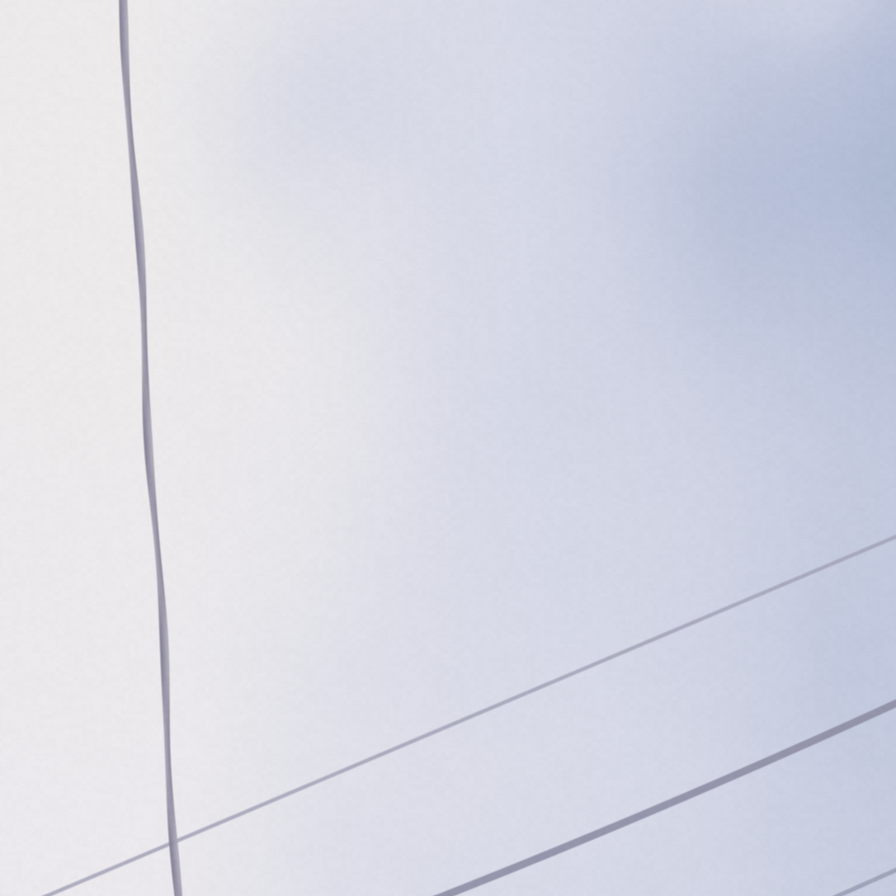
Give the GLSL for this texture, as a Shadertoy shader.

```glsl
// A pale overcast sky crossed by a few thin cables.
// A diagonal-free ramp plus soft elliptical clouds and value noise sets the sky
// shade; the cables are smoothed distances to gently bent lines.

float hash(vec2 p) {
    return fract(sin(dot(p, vec2(127.1, 311.7))) * 43758.5453);
}

float valueNoise(vec2 p) {
    vec2 cell = floor(p), f = fract(p);
    f = f * f * (3.0 - 2.0 * f);
    return mix(mix(hash(cell), hash(cell + vec2(1, 0)), f.x),
               mix(hash(cell + vec2(0, 1)), hash(cell + vec2(1, 1)), f.x), f.y);
}

float fbm(vec2 p) {
    float sum = 0.0, amp = 0.5;
    for (int i = 0; i < 5; i++) {
        sum += amp * valueNoise(p);
        p = mat2(1.6, 1.2, -1.2, 1.6) * p + 3.7;
        amp *= 0.5;
    }
    return sum;
}

// Soft elliptical patch, 1 at its centre
float patchAt(vec2 p, vec2 centre, vec2 radius) {
    vec2 d = (p - centre) / radius;
    return exp(-dot(d, d));
}

// Shade 0 is bright haze, 1 is the deepest blue-grey
vec3 skyColor(float shade) {
    vec3 c = mix(vec3(0.92, 0.912, 0.927), vec3(0.84, 0.85, 0.905), smoothstep(0.0, 0.34, shade));
    c = mix(c, vec3(0.76, 0.785, 0.868), clamp((shade - 0.33) / 0.33, 0.0, 1.0));
    return mix(c, vec3(0.66, 0.712, 0.815), clamp((shade - 0.66) / 0.34, 0.0, 1.0));
}

float skyShade(vec2 p) {
    vec2 q = p + 0.07 * (vec2(fbm(p * 4.0), fbm(p * 4.0 + 9.0)) - 0.5);
    float shade = 0.62 * max(q.x - 0.12, 0.0) / 0.88;
    shade += 0.13 * patchAt(q, vec2(0.37, 0.88), vec2(0.13, 0.13));
    shade += 0.24 * patchAt(q, vec2(0.81, 0.78), vec2(0.12, 0.17));
    shade += 0.28 * patchAt(q, vec2(1.02, 0.81), vec2(0.13, 0.21));
    shade += 0.07 * patchAt(q, vec2(0.95, 0.28), vec2(0.08, 0.12));
    shade -= 0.13 * patchAt(q, vec2(0.88, 0.99), vec2(0.10, 0.05));
    shade -= 0.07 * patchAt(q, vec2(0.70, 0.10), vec2(0.20, 0.20));
    shade -= 0.05 * patchAt(q, vec2(0.33, 0.58), vec2(0.13, 0.18));
    return shade + 0.10 * (fbm(p * 5.0 + 2.0) - 0.48);
}

// Coverage of a sloping wire; sag bows it downward between its two ends
float wire(vec2 p, vec2 a, vec2 b, float sag, float halfWidth, float soft) {
    float t = (p.x - a.x) / (b.x - a.x);
    float slope = (b.y - a.y) / (b.x - a.x);
    float y = mix(a.y, b.y, t) - sag * 4.0 * t * (1.0 - t);
    float d = abs(p.y - y) / sqrt(1.0 + slope * slope);
    return 1.0 - smoothstep(halfWidth - soft, halfWidth + soft, d);
}

void mainImage(out vec4 fragColor, in vec2 fragCoord) {
    vec2 p = fragCoord / iResolution.xy;
    float soft = max(0.0015, 0.8 / iResolution.y);

    // Sky, slightly warm in the bright upper left
    vec3 color = skyColor(skyShade(p));
    color += vec3(0.004, 0.004, -0.010) * patchAt(p, vec2(0.1, 0.8), vec2(0.3, 0.5));

    // Sloping wires
    color = mix(color, vec3(0.64, 0.64, 0.72),
                0.85 * wire(p, vec2(0.052, 0.0), vec2(1.0, 0.401), 0.0, 0.0021, soft));
    float thick = wire(p, vec2(0.495, 0.0), vec2(1.0, 0.215), 0.004, 0.0042, soft);
    color = mix(color, vec3(0.56, 0.56, 0.65), 0.92 * thick);
    color = mix(color, vec3(0.60, 0.61, 0.70),
                0.85 * wire(p, vec2(0.935, 0.0), vec2(1.0, 0.029), 0.0, 0.0024, soft));

    // Twisted upright cable, thinning and thickening along its length
    float down = 1.0 - p.y;
    float cableX = 0.1375 + 0.061 * down - 0.0022 * sin(down * 16.0);
    float twist = sin(down * 27.0 + 0.8);
    float halfWidth = 0.0040 + 0.0009 * twist;
    float offset = p.x - cableX;
    float cable = 1.0 - smoothstep(halfWidth - soft, halfWidth + soft, abs(offset));
    vec3 cableColor = mix(vec3(0.50, 0.49, 0.57), vec3(0.66, 0.65, 0.71),
                          smoothstep(-0.004, 0.004, offset * twist));
    color = mix(color, cableColor, 0.92 * cable);

    // Fine mottling
    color += 0.012 * (valueNoise(p * 190.0) - 0.5) + 0.008 * (hash(floor(p * 512.0)) - 0.5);
    fragColor = vec4(clamp(color, 0.0, 1.0), 1.0);
}
```
